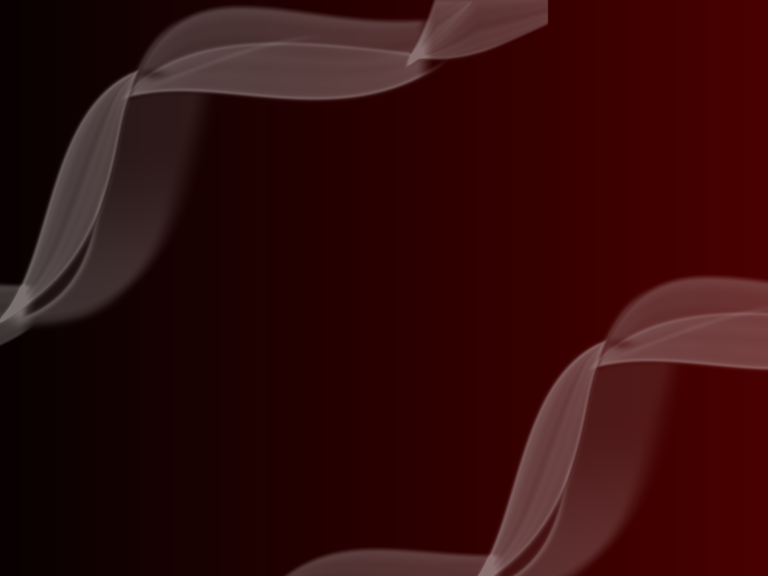
Give the GLSL for this background, as a Shadertoy shader.

```glsl
// Two translucent smoke ribbons over a horizontal black-to-red gradient.
// Cubic curves bound thin sheets of smoke; each sheet has bright folded edges
// and faint inner strands, and the whole ribbon is repeated with an offset.

const vec2 CANVAS = vec2(7.68, 5.76);
const vec2 RIBBON_STEP = vec2(4.68, 2.70);
const vec3 DARK_RED = vec3(0.030, 0.003, 0.003);
const vec3 DEEP_RED = vec3(0.288, 0.0, 0.0);
const vec3 SMOKE = vec3(0.82, 0.77, 0.77);

float bezier(float a, float b, float c, float d, float t) {
    float s = 1.0 - t;
    return s*s*s*a + 3.0*s*s*t*b + 3.0*s*t*t*c + t*t*t*d;
}

float bezierSlope(float a, float b, float c, float d, float t) {
    float s = 1.0 - t;
    return 3.0 * (s*s*(b - a) + 2.0*s*t*(c - b) + t*t*(d - c));
}

// Signed distance to a curve running left to right; positive lies below it.
float curve(vec2 p, vec2 a, vec2 b, vec2 c, vec2 d) {
    float lo = 0.0, hi = 1.0;
    for (int i = 0; i < 14; i++) {
        float mid = 0.5 * (lo + hi);
        if (bezier(a.x, b.x, c.x, d.x, mid) < p.x) lo = mid;
        else hi = mid;
    }
    float t = 0.5 * (lo + hi);
    vec2 tangent = vec2(bezierSlope(a.x, b.x, c.x, d.x, t), bezierSlope(a.y, b.y, c.y, d.y, t));
    float y = bezier(a.y, b.y, c.y, d.y, t);
    return (p.y - y) * tangent.x / max(length(tangent), 0.001);
}

float span(float x, float start, float end, float soft) {
    return smoothstep(start - soft, start + soft, x) * (1.0 - smoothstep(end - soft, end + soft, x));
}

float strand(float d, float width) {
    return exp(-d * d / (width * width));
}

// Smoke between an upper and a lower curve, denser along both folds.
float sheet(float upper, float lower, float soft, float body, float fold) {
    float inside = smoothstep(-0.02, soft, upper) * smoothstep(-0.02, 0.02, -lower);
    float across = clamp(upper / max(upper - lower, 0.01), 0.0, 1.0);
    float grain = 1.0 + 0.07 * sin(across * 11.0 + 0.6) + 0.04 * sin(across * 25.0);
    float edges = exp(-abs(upper) / 0.10) + exp(-abs(lower) / 0.10);
    return inside * (body * grain + fold * edges);
}

// Opacity of one ribbon, with y pointing down.
float ribbon(vec2 p) {
    float left = curve(p, vec2(0.0, 3.20), vec2(0.55, 2.60), vec2(0.45, 1.05), vec2(1.40, 0.70));
    float rise = curve(p, vec2(0.0, 3.22), vec2(0.85, 2.75), vec2(1.05, 2.10), vec2(1.20, 1.30));
    float bend = curve(p, vec2(1.20, 1.30), vec2(1.38, 0.40), vec2(1.75, 0.05), vec2(2.40, 0.05));
    float crest = curve(p, vec2(2.40, 0.05), vec2(3.0, 0.05), vec2(3.50, 0.24), vec2(4.30, 0.18));
    float base = curve(p, vec2(1.20, 1.0), vec2(2.10, 0.66), vec2(3.45, 1.44), vec2(4.55, 0.54));
    float middle = curve(p, vec2(1.20, 1.0), vec2(1.80, 0.35), vec2(2.70, 0.36), vec2(4.10, 0.54));
    float cross1 = curve(p, vec2(1.45, 0.86), vec2(2.05, 0.70), vec2(2.50, 0.40), vec2(3.30, 0.36));
    float tip = curve(p, vec2(4.10, 0.56), vec2(4.60, 0.66), vec2(5.0, 0.46), vec2(5.48, 0.24));
    float veil = curve(p, vec2(0.0, 3.24), vec2(1.30, 3.38), vec2(1.98, 2.55), vec2(2.24, 0.85));
    float inner = curve(p, vec2(0.20, 3.20), vec2(0.75, 3.0), vec2(0.90, 2.60), vec2(1.02, 2.0));
    float spine = p.x < 1.20 ? rise : bend;
    float top = p.x < 2.40 ? bend : crest;

    // Rising sheet, then the flat sheet folded over itself.
    float a = sheet(left, spine, 0.02, 0.31, 0.07) * span(p.x, 0.0, 1.45, 0.03);
    float flatSpan = span(p.x, 1.25, 4.25, 0.10);
    a += sheet(top, base, 0.06, 0.25, 0.05) * flatSpan;
    a += sheet(middle, base, 0.02, 0.04, 0.06) * flatSpan;
    a *= 1.0 - 0.5 * strand(length((p - vec2(1.52, 0.74)) * vec2(1.0, 2.6)), 0.13);

    // Wide faint veil with a darker gap beside the rising fold.
    float lowGlow = smoothstep(1.4, 3.1, p.y);
    float veilMask = smoothstep(0.0, 0.03, spine) * smoothstep(0.0, mix(0.45, 0.12, lowGlow), -veil)
                   * smoothstep(-0.02, 0.06, base) * span(p.x, 0.12, 2.3, 0.10);
    float gap = smoothstep(0.0, 0.03, rise) * smoothstep(0.0, 0.03, -inner) * span(p.x, 0.25, 1.0, 0.05);
    a += veilMask * (0.12 + 0.12 * lowGlow) * (1.0 - 0.65 * gap);
    a += 0.12 * strand(veil + 0.03, 0.05) * span(p.x, 0.1, 1.1, 0.3);
    a += 0.15 * strand(inner, 0.03) * span(p.x, 0.30, 0.98, 0.10);

    // Plume leaving through the top, and its trailing tip.
    float plumeLeft = curve(p, vec2(4.0, 0.70), vec2(4.20, 0.45), vec2(4.27, 0.20), vec2(4.36, -0.05));
    float plumeRight = curve(p, vec2(3.80, 0.84), vec2(4.30, 0.55), vec2(4.55, 0.25), vec2(4.78, -0.05));
    a += sheet(plumeLeft, plumeRight, 0.03, 0.27, 0.08) * span(p.x, 4.08, 4.76, 0.05);
    a += sheet(plumeRight, tip, 0.02, 0.25, 0.06) * span(p.x, 4.18, 5.48, 0.01);

    // Tail continuing to the left.
    float tailTop = curve(p, vec2(-1.95, 3.15), vec2(-1.30, 2.55), vec2(-0.60, 2.86), vec2(0.35, 2.84));
    float tailBase = curve(p, vec2(-1.95, 3.15), vec2(-1.0, 3.70), vec2(-0.30, 3.80), vec2(0.55, 3.10));
    a += sheet(tailTop, tailBase, 0.05, 0.25, 0.05) * span(p.x, -1.95, 0.28, 0.10);

    // Fine bright creases.
    a += 0.12 * strand(left, 0.022) * span(p.x, 0.0, 1.35, 0.06);
    a += 0.13 * strand(spine, 0.025) * span(p.x, 0.0, 1.70, 0.20);
    a += 0.14 * strand(base, 0.022) * span(p.x, 1.32, 4.40, 0.15);
    a += 0.06 * strand(cross1, 0.025) * span(p.x, 1.60, 3.10, 0.20);
    a += 0.11 * strand(p.x < 4.10 ? middle : tip, 0.02) * span(p.x, 1.40, 5.0, 0.20);
    return clamp(a, 0.0, 0.56);
}

void mainImage(out vec4 fragColor, in vec2 fragCoord) {
    vec2 uv = fragCoord / iResolution.xy;
    vec2 p = vec2(uv.x, 1.0 - uv.y) * CANVAS;
    vec3 color = mix(DARK_RED, DEEP_RED, uv.x);
    for (int i = 0; i < 2; i++) {
        color = mix(color, SMOKE, ribbon(p - float(i) * RIBBON_STEP));
    }
    fragColor = vec4(color, 1.0);
}
```
